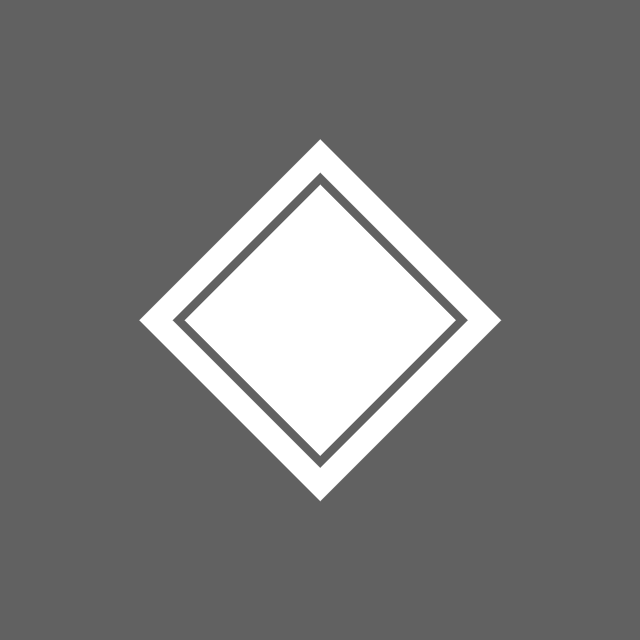
Write a WebGL 2 fragment shader that draws this background.

```glsl
#version 300 es
precision highp float;
// A white diamond inside a white diamond frame, centred on flat grey.

uniform vec2 u_resolution;
out vec4 fragColor;

const vec3 GREY = vec3(0.38);
const vec3 WHITE = vec3(1.0);

const vec2 CENTER = vec2(0.5004, 0.4996);
const float FRAME_OUTER = 0.2828;
const float FRAME_INNER = 0.2306;
const float CORE_RADIUS = 0.2120;

// Signed distance to a diamond; radius runs from centre to corner.
float diamondDistance(vec2 p, float radius) {
    return (abs(p.x) + abs(p.y) - radius) * inversesqrt(2.0);
}

// Smooth coverage of a shape across one pixel.
float coverage(float dist, float pixel) {
    return clamp(0.5 - dist / pixel, 0.0, 1.0);
}

void main() {
    float side = min(u_resolution.x, u_resolution.y);
    vec2 p = (gl_FragCoord.xy - 0.5 * u_resolution) / side + 0.5 - CENTER;
    float pixel = 1.0 / side;

    // Frame: outer diamond with a smaller one cut out.
    float frame = max(diamondDistance(p, FRAME_OUTER), -diamondDistance(p, FRAME_INNER));
    // Solid core inside the gap.
    float core = diamondDistance(p, CORE_RADIUS);

    float white = coverage(min(frame, core), pixel);
    fragColor = vec4(mix(GREY, WHITE, white), 1.0);
}
```
